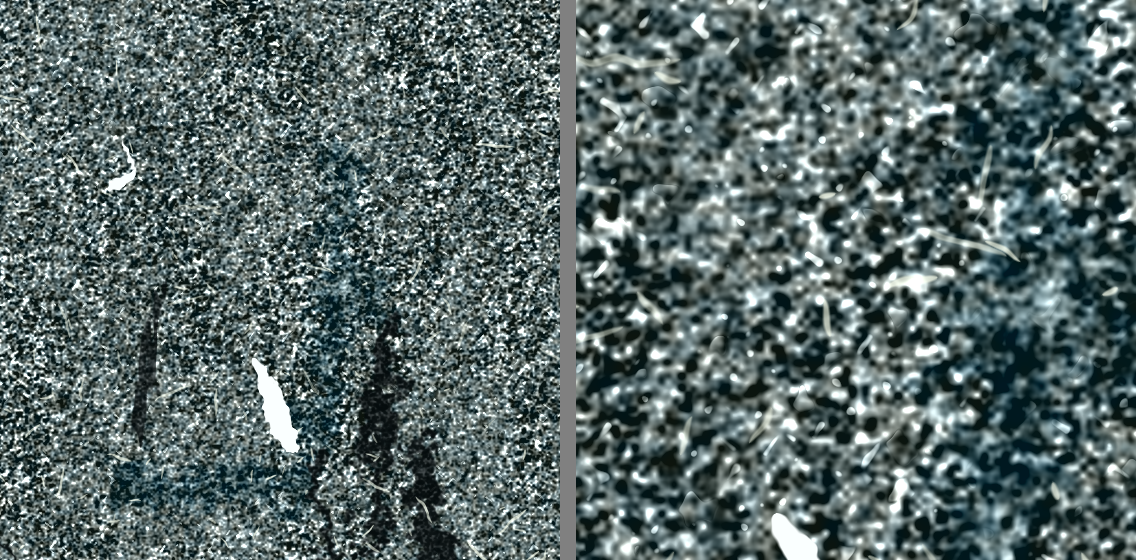
Left, the full canvas; right, a detail of the centre.
This texture is drawn by a WebGL 2 fragment shader. Its source:

```glsl
#version 300 es
precision highp float;
// Sunlit stony soil: crisp grains from turned value noise and relief shading,
// with scattered pebbles and straws on jittered grids. Ragged capsule fields
// add a bluish plant and its black shadow; tapered blades form pale shards.
uniform vec2 u_resolution;
out vec4 fragColor;

vec3 hash3(vec2 cell) {
  vec3 q = fract(cell.xyx * vec3(0.1031, 0.1030, 0.0973));
  q += dot(q, q.yxz + 33.33);
  return fract((q.xxy + q.yzz) * q.zyx);
}

float noise(vec2 p) {
  vec2 i = floor(p), f = fract(p);
  f = f * f * (3.0 - 2.0 * f);
  return mix(mix(hash3(i).x, hash3(i + vec2(1, 0)).x, f.x),
             mix(hash3(i + vec2(0, 1)).x, hash3(i + vec2(1, 1)).x, f.x), f.y);
}

vec2 wobble(vec2 p) {
  return vec2(noise(p), noise(p + 37.0)) - 0.5;
}

// Height difference towards the light at the upper left
float relief(vec2 p) {
  return noise(p) - noise(p + vec2(-0.55, 0.6));
}

float capsule(vec2 p, vec2 a, vec2 b, float radius) {
  vec2 ab = b - a;
  float t = clamp(dot(p - a, ab) / dot(ab, ab), 0.0, 1.0);
  return length(p - a - t * ab) - radius;
}

// Segment that tapers to a point at both ends
float blade(vec2 p, vec2 a, vec2 b, float halfWidth) {
  vec2 ab = b - a;
  float t = clamp(dot(p - a, ab) / dot(ab, ab), 0.0, 1.0);
  return length(p - a - t * ab) - halfWidth * sqrt(4.0 * t * (1.0 - t));
}

float cover(float d, float soft) {
  return 1.0 - smoothstep(-soft, soft, d);
}

// Randomly turned straws, one per chosen grid cell
float straws(vec2 p, float cells, float chance, float halfWidth, float soft) {
  float amount = 0.0;
  for (int k = 0; k < 9; k++) {
    vec2 cell = floor(p * cells) + vec2(k % 3 - 1, k / 3 - 1);
    vec3 r = hash3(cell + cells * 7.0), s = hash3(cell + cells * 13.0);
    if (s.x > chance) continue;
    float angle = 6.283 * r.z;
    vec2 center = (cell + r.xy) / cells;
    vec2 arm = vec2(cos(angle), sin(angle)) * mix(0.1, 0.32, s.y) / cells;
    float d = blade(p + 0.006 * wobble(p * 70.0), center - arm, center + arm, halfWidth);
    amount = max(amount, cover(d, soft) * mix(0.5, 1.0, s.z));
  }
  return amount;
}

// Rounded stones: x is the lit tone, y the coverage, z the cast shadow
vec3 pebbles(vec2 p, float cells, float soft) {
  vec3 stone = vec3(0.0);
  vec2 q = p * cells + 0.4 * wobble(p * 110.0);
  for (int k = 0; k < 9; k++) {
    vec2 cell = floor(q) + vec2(k % 3 - 1, k / 3 - 1);
    vec3 r = hash3(cell + 51.0), s = hash3(cell + 97.0);
    if (s.x > 0.24) continue;
    float radius = mix(0.1, 0.33, s.y * s.y);
    vec2 d = q - cell - r.xy;
    float inside = cover(length(d) - radius, soft * cells);
    float lit = 0.36 + 0.42 * dot(d / radius, vec2(-0.6, 0.8));
    stone.xy = mix(stone.xy, vec2(lit, 1.0), inside);
    stone.z = max(stone.z, cover(length(d - radius * vec2(0.5, -0.7)) - radius, 0.08));
  }
  return stone;
}

void main() {
  vec2 p = gl_FragCoord.xy / u_resolution.y;
  float soft = max(0.7 / u_resolution.y, 0.001);
  vec2 turned = mat2(0.8, 0.6, -0.6, 0.8) * p + 4.0;

  // Soil grains, rougher and darker in some patches and hollows
  float patches = noise(p * 5.0 + 3.0) * 0.55 + noise(p * vec2(17.0, 8.0)) * 0.45;
  float hollow = cover(capsule(p, vec2(0.29, 0.62), vec2(0.28, 0.42), 0.04), 0.06);
  hollow = max(hollow, cover(capsule(p, vec2(0.42, 1.0), vec2(0.52, 0.88), 0.03), 0.05));
  float rough = mix(0.75, 1.2, smoothstep(0.25, 0.75, patches)) + 0.15 * hollow;
  float grain = 0.34 * relief(p * 125.0) + 0.36 * relief(turned * 220.0)
              + 0.62 * (noise(turned * 155.0) - 0.5) + 0.66 * (noise(p * 255.0) - 0.5);
  float tone = 0.345 + rough * grain + 0.2 * (0.5 - patches) - 0.08 * hollow
             + 0.2 * (noise(turned * 36.0) - 0.5) + 0.12 * (noise(p * 70.0) - 0.5);
  vec3 stone = pebbles(p, 32.0, soft);
  tone *= 1.0 - 0.65 * stone.z * (1.0 - stone.y);
  tone = mix(tone, stone.x + 0.5 * grain, 0.75 * stone.y);
  tone += 0.8 * max(tone - 0.6, 0.0);
  tone += 0.5 * smoothstep(0.86, 0.94, noise(turned * 118.0 + 11.0));

  // Ragged coordinates for foliage and shadow
  vec2 ragged = p + 0.06 * wobble(p * 26.0) + 0.045 * wobble(turned * 70.0)
              + 0.025 * wobble(p * 150.0);
  float plant = capsule(ragged, vec2(0.62, 0.73), vec2(0.60, 0.52), 0.022);
  plant = min(plant, capsule(ragged, vec2(0.61, 0.52), vec2(0.68, 0.43), 0.030));
  plant = min(plant, capsule(ragged, vec2(0.60, 0.50), vec2(0.56, 0.19), 0.026));
  plant = min(plant, capsule(ragged, vec2(0.22, 0.14), vec2(0.54, 0.13), 0.036));
  float leaf = cover(plant, 0.022);
  float shade = capsule(ragged, vec2(0.70, 0.40), vec2(0.67, 0.20), 0.024);
  shade = min(shade, capsule(ragged, vec2(0.67, 0.20), vec2(0.66, 0.00), 0.016));
  shade = min(shade, capsule(ragged, vec2(0.74, 0.20), vec2(0.79, 0.00), 0.026));
  shade = min(shade, capsule(ragged, vec2(0.56, 0.16), vec2(0.59, 0.00), 0.016));
  shade = min(shade, capsule(ragged, vec2(0.00, 0.04), vec2(0.03, -0.03), 0.010));
  float stem = blade(p + 0.03 * (noise(p * vec2(95.0, 20.0)) - 0.5),
                     vec2(0.285, 0.49), vec2(0.25, 0.20), 0.012);

  // Slightly green grey, with faint warm and cold grains
  float leafTone = 0.2 + 0.7 * grain + 0.55 * (noise(turned * 58.0) - 0.5);
  tone = mix(tone, leafTone, 0.85 * leaf);
  vec3 color = max(vec3(tone), 0.02) + vec3(0.0, 0.06, 0.055);
  color += vec3(0.06, 0.0, -0.05) * (noise(p * 105.0 + 60.0) - 0.5);
  color += leaf * vec3(-0.03, 0.015, 0.04);
  float dark = max(cover(shade, 0.012), 0.85 * cover(stem, 0.003));
  color = mix(color, vec3(0.02, 0.045, 0.05) + 0.3 * max(grain, 0.0), 0.92 * dark);

  // Dry straws and bright fragments
  float straw = max(straws(p, 9.0, 0.42, 0.0024, soft), straws(p, 24.0, 0.22, 0.0018, soft));
  color = mix(color, vec3(0.88, 0.91, 0.85) + 0.3 * grain, 0.9 * straw);
  vec2 chipped = p + 0.008 * wobble(p * 70.0) + 0.005 * wobble(turned * 160.0);
  float shard = blade(chipped, vec2(0.455, 0.36), vec2(0.53, 0.19), 0.017);
  shard = min(shard, blade(chipped, vec2(0.475, 0.30), vec2(0.525, 0.19), 0.021));
  shard = min(shard, blade(chipped, vec2(0.192, 0.658), vec2(0.244, 0.692), 0.009));
  shard = min(shard, blade(chipped, vec2(0.244, 0.69), vec2(0.216, 0.745), 0.003));
  color = mix(color, vec3(0.98, 1.0, 1.0), cover(shard, soft));
  fragColor = vec4(clamp(color, 0.0, 1.0), 1.0);
}
```
